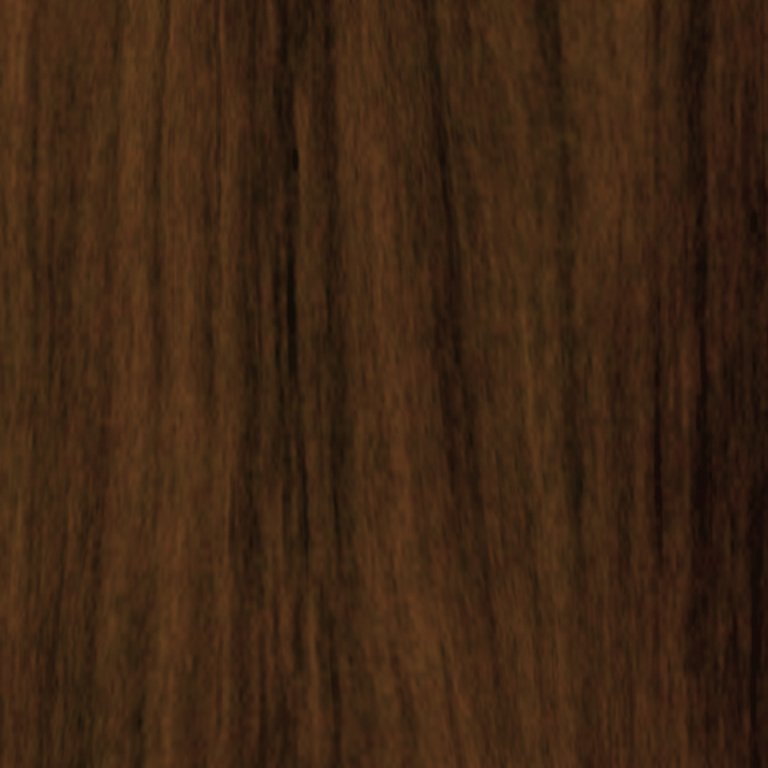
This texture is drawn by a Shadertoy shader. Its source:

```glsl
// Dark walnut veneer: near-vertical leaning grain, soft veins, fine fibres and pores.

const vec3 DARK_WOOD  = vec3(0.170, 0.102, 0.055);
const vec3 LIGHT_WOOD = vec3(0.330, 0.202, 0.103);
const vec3 RED_TINT   = vec3(0.022, -0.010, 0.004);
const int  VEIN_COUNT = 17;

float hash(vec2 p) {
    vec3 q = fract(vec3(p.xyx) * 0.1031);
    q += dot(q, q.yzx + 33.33);
    return fract((q.x + q.y) * q.z);
}

float noise(vec2 p) {
    vec2 cell = floor(p), f = fract(p);
    f = f * f * (3.0 - 2.0 * f);
    float low  = mix(hash(cell), hash(cell + vec2(1, 0)), f.x);
    float high = mix(hash(cell + vec2(0, 1)), hash(cell + vec2(1, 1)), f.x);
    return mix(low, high, f.y);
}

// Noise centred on zero, stretched by a separate frequency per axis.
float grain(vec2 p, vec2 frequency, float seed) {
    return noise(p * frequency + seed * vec2(17.3, 9.1)) - 0.5;
}

float bell(float x, float centre, float width) {
    float d = (x - centre) / width;
    return exp(-d * d);
}

// Horizontal grain coordinate: the lean changes across the board.
float grainCoord(vec2 uv) {
    float lean = 0.11 * bell(uv.x, 0.60, 0.16) - 0.06 * bell(uv.x, 0.14, 0.10);
    float drift = 0.016 * grain(uv, vec2(3.0, 2.2), 1.0);
    float ripple = 0.006 * grain(uv, vec2(16.0, 10.0), 2.0);
    return uv.x + lean * (uv.y - 0.5) + drift + ripple;
}

// Growth veins, sharp on one flank and soft on the other, fading along y.
float veins(float g, float y) {
    float shade = 0.0;
    for (int i = 0; i < VEIN_COUNT; i++) {
        float id = float(i);
        float centre = (id + 0.2 + 0.6 * hash(vec2(id, 3.0))) / float(VEIN_COUNT);
        float d = g - centre;
        float width = d < 0.0 ? mix(0.010, 0.024, hash(vec2(id, 7.0))) : 0.007;
        float strength = mix(0.4, 1.0, hash(vec2(id, 11.0)));
        float fade = 0.45 + 0.9 * noise(vec2(id * 5.7, y * 2.6));
        shade = max(shade, bell(d, 0.0, width) * strength * fade);
    }
    return shade;
}

// Short dark dashes, one candidate per elongated cell.
float pores(vec2 p, vec2 cells, float density) {
    vec2 q = p * cells;
    q.y += 7.0 * hash(vec2(floor(q.x), 5.0));
    vec2 id = floor(q), f = fract(q) - 0.5;
    float present = step(1.0 - density, hash(id + 41.0));
    float dash = 1.0 - smoothstep(0.15, 0.5, length(f));
    return present * dash * (0.4 + 0.6 * hash(id + 73.0));
}

// Wide light and dark zones of the board.
float zones(vec2 uv, float g) {
    float streakyBand = smoothstep(0.295, 0.315, g) * (1.0 - smoothstep(0.41, 0.49, g));
    float darkEdge = smoothstep(0.848, 0.858, uv.x);
    float farEdge = smoothstep(0.93, 0.99, uv.x);
    float paleTop = bell(uv.x, 0.79, 0.08) * smoothstep(0.45, 0.9, uv.y) * (1.0 - darkEdge);
    float paleLeft = 1.0 - smoothstep(0.26, 0.31, uv.x);
    float paleLine = bell(g, 0.025, 0.014);
    return 0.30 * paleTop + 0.35 * paleLine + 0.12 * paleLeft
         - 0.28 * streakyBand - 0.20 * darkEdge - 0.20 * farEdge;
}

void mainImage(out vec4 fragColor, in vec2 fragCoord) {
    vec2 uv = fragCoord / iResolution.y;
    float g = grainCoord(uv);
    vec2 p = vec2(g, uv.y);

    // Fine streaks are strongest in the dark band and at the right edge.
    float streaky = 0.65 + 0.75 * bell(g, 0.37, 0.08) + 0.4 * smoothstep(0.84, 0.88, uv.x);
    float streaks = 0.46 * grain(p, vec2(55.0, 3.5), 3.0)
                  + 0.55 * grain(p, vec2(115.0, 9.0), 4.0);
    float darkLines = smoothstep(0.20, 0.42, grain(p, vec2(75.0, 4.5), 5.0));

    float tone = 0.64 + zones(uv, g);
    tone += 0.50 * grain(p, vec2(12.0, 1.1), 6.0);
    tone += 0.24 * grain(uv, vec2(5.0, 4.0), 7.0);
    tone += streaky * (streaks - 0.38 * darkLines);
    tone += 0.42 * grain(p, vec2(165.0, 38.0), 8.0);
    tone += 0.36 * grain(p, vec2(210.0, 100.0), 9.0);
    tone -= 0.56 * veins(g, uv.y);
    tone -= 0.22 * pores(p, vec2(140.0, 30.0), 0.16);
    tone -= 0.80 * pores(p, vec2(75.0, 24.0), 0.003);

    // Reddish patches, broad ones plus small flecks.
    float red = 0.5 * grain(p, vec2(7.0, 2.0), 10.0)
              + 0.9 * grain(p, vec2(80.0, 45.0), 11.0)
              + 0.4 * smoothstep(0.70, 0.95, uv.x) - 0.1;

    vec3 wood = mix(DARK_WOOD, LIGHT_WOOD, clamp(tone, -0.55, 1.35));
    fragColor = vec4(wood + RED_TINT * red, 1.0);
}
```
